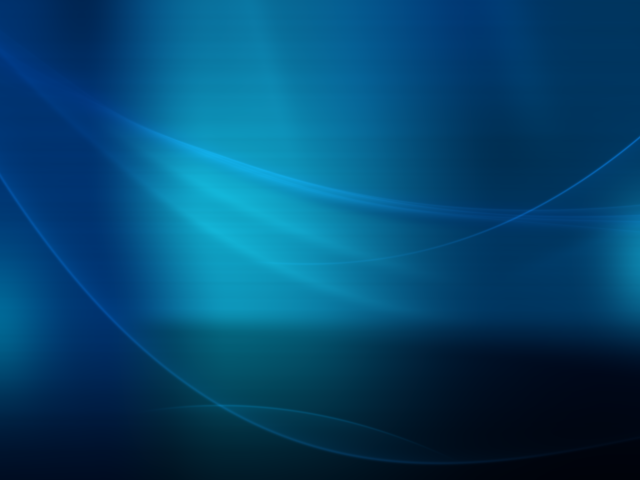
Give the GLSL for this background, as a Shadertoy shader.

```glsl
// Deep blue stage: a cyan light column on a wall above a dark floor,
// crossed by soft veils and thin glowing strands. Light is built from smooth
// ramps and Gaussians; the strands are distances to polynomial curves.

float bell(float d, float width) {
    return exp(-d * d / (width * width));
}

// Crisp on the negative side, a long soft tail on the positive side.
float veil(float d, float crisp, float tail) {
    return d < 0.0 ? bell(d, crisp) : exp(-d / tail);
}

float hash(float n) {
    return fract(sin(n * 127.1) * 43758.5);
}

float noise(float x) {
    float cell = floor(x), f = fract(x);
    return mix(hash(cell), hash(cell + 1.0), f * f * (3.0 - 2.0 * f));
}

// Wall, light column, side glows and the floor's shadow.
vec3 stage(float x, float t) {
    vec3 color = mix(vec3(0.0, 0.20, 0.44), vec3(0.0, 0.21, 0.375), smoothstep(0.2, 0.8, x));
    color *= 1.0 - 0.25 * bell(x - 0.13, 0.07) * (1.0 - smoothstep(0.0, 0.25, t));
    color += vec3(0.0, 0.0, 0.07) * bell(x - 0.71, 0.12) * bell(t, 0.18);
    color -= vec3(0.0, 0.025, 0.05) * bell(x - 0.8, 0.13) * bell(t - 0.32, 0.1);

    float shift = 0.03 * smoothstep(0.4, 0.65, t);
    float column = smoothstep(0.13, 0.33, x - shift) * (1.0 - smoothstep(0.36, 0.79, x));
    float lift = mix(0.53, 0.97, smoothstep(0.0, 0.45, t)) - 0.1 * smoothstep(0.45, 0.65, t);
    color = mix(color, vec3(0.06, 0.65, 0.78), column * lift);

    // Slanted rays falling from the top
    float upper = 1.0 - smoothstep(0.15, 0.42, t);
    color += vec3(0.01, 0.04, 0.04) * upper * veil(0.385 + 0.2 * t - x, 0.03, 0.06);
    color += vec3(0.0, 0.03, 0.04) * upper * bell(x - 0.79 - 0.2 * t, 0.04);
    color += vec3(0.0, 0.02, 0.05) * upper * bell(x - 0.57, 0.09);

    color += vec3(0.05, 0.31, 0.30) * bell(x - 1.02, 0.07) * bell(t - 0.54, 0.13);
    color += vec3(0.0, 0.23, 0.17) * bell(x + 0.01, 0.085) * bell(t - 0.69, 0.17);

    // Faint, mostly horizontal streaks
    color *= 0.965 + 0.015 * noise(x * 30.0 - t * 5.0)
        + 0.025 * noise(t * 70.0 + x) + 0.02 * noise(t * 170.0 - x);

    float onFloor = smoothstep(0.64, 0.69 + 0.11 * x * x, t) * smoothstep(0.16, 0.28, x);
    vec3 floorLight = mix(vec3(0.3, 0.71, 0.71), vec3(0.1, 0.2, 0.35), smoothstep(0.46, 0.95, x));
    color *= mix(vec3(1.0), floorLight, onFloor);
    return color * (1.0 - vec3(0.87, 0.80, 0.74) * smoothstep(0.61, 1.06, t));
}

// Wide translucent veils sweeping down through the column.
vec3 veils(float x, float t) {
    float s = x - 0.2;
    float high = t - (0.29 + 0.85 * s - 0.55 * s * s);
    float low = t - (0.104 + 1.42 * x - 0.9 * x * x);
    float span = smoothstep(0.1, 0.32, x) * (1.0 - smoothstep(0.5, 0.78, x));
    float light = 0.8 * veil(-high, 0.02, 0.05) + 0.8 * veil(-low, 0.018, 0.045);
    vec3 color = vec3(0.02, 0.085, 0.085) * light * span;
    color += vec3(0.0, 0.025, 0.05) * veil(-low, 0.012, 0.04) * (1.0 - smoothstep(0.1, 0.3, x));
    float rise = t - (0.47 + 0.55 * (1.0 - x));
    return color + vec3(0.0, 0.025, 0.04) * veil(rise, 0.025, 0.06)
        * smoothstep(0.72, 0.95, x) * (1.0 - smoothstep(0.6, 0.67, t));
}

// Bundle of strands fanned between two border curves.
vec3 ribbon(float x, float t) {
    float top = 0.064 + x * (1.009 + x * (-0.803 + x * 0.158)) + 0.015 * bell(x - 0.2, 0.1);
    float bottom = 0.095 + x * (0.918 + x * (-0.80 + x * 0.27))
        + 0.015 * bell(x - 0.53, 0.25) + 0.07 * bell(x, 0.1);
    float slope = length(vec2(1.0, 0.75 * (1.0 - 1.6 * x + 0.6 * x * x)));
    float light = 0.0;
    for (int i = 0; i < 4; i++) {
        float k = float(i) / 3.0;
        float bend = 0.004 * sin(x * 7.0 + k * 5.0) * k * (1.0 - k) * 4.0;
        float d = (t - mix(top, bottom, k) - bend) / slope;
        light += (0.5 - 0.25 * k) * veil(d, 0.0025, 0.004 + 0.006 * (1.0 - x));
    }
    float body = bell(t - 0.5 * (top + bottom), 0.022 + 0.02 * bell(x, 0.15));
    float span = 0.2 + 0.8 * smoothstep(0.12, 0.38, x);
    vec3 color = vec3(0.015, 0.07, 0.125) * light * span + vec3(0.0, 0.008, 0.045) * body;
    float shade = bell(t - bottom - 0.016, 0.013) * bell(x - 0.53, 0.18);
    return color - vec3(0.01, 0.05, 0.04) * shade;
}

// Thin arcs: the great bowl, the rising right arc and the low crest.
vec3 arcs(float x, float t) {
    float bowl = 0.365 + x * (2.086 + x * (-2.26 + x * 0.72));
    float slope = 0.75 * (2.086 - 4.52 * x + 2.16 * x * x);
    float d = (bowl - t) / length(vec2(1.0, slope));
    float strength = 1.0 - 0.75 * smoothstep(0.5, 1.0, x);
    vec3 color = vec3(0.01, 0.05, 0.09) * bell(d, 0.003) * strength;
    color += vec3(0.0, 0.05, 0.085) * veil(d, 0.004, 0.027) * strength;

    float r = x - 0.48;
    float right = (t - 0.55 + (0.78 + 0.38 * r) * r * r) / length(vec2(1.0, 1.2 * r));
    color += vec3(0.02, 0.14, 0.25) * bell(right, 0.0023) * (0.2 + 0.8 * smoothstep(0.6, 1.0, x))
        * smoothstep(0.36, 0.5, x);
    color += vec3(0.0, 0.04, 0.08) * veil(right, 0.004, 0.03) * smoothstep(0.65, 1.0, x);

    float c = x - 0.345;
    float crest = t - 0.845 - 0.85 * c * c;
    float span = smoothstep(0.2, 0.38, x) * (1.0 - smoothstep(0.5, 0.74, x));
    return color + span * (vec3(0.0, 0.06, 0.09) * bell(crest, 0.0023)
        + vec3(0.0, 0.03, 0.045) * veil(crest, 0.003, 0.025));
}

void mainImage(out vec4 fragColor, in vec2 fragCoord) {
    vec2 uv = fragCoord / iResolution.xy;
    float x = uv.x, t = 1.0 - uv.y; // t runs downward from the top edge
    vec3 color = stage(x, t) + veils(x, t) + ribbon(x, t) + arcs(x, t);
    fragColor = vec4(clamp(color, 0.0, 1.0), 1.0);
}
```
